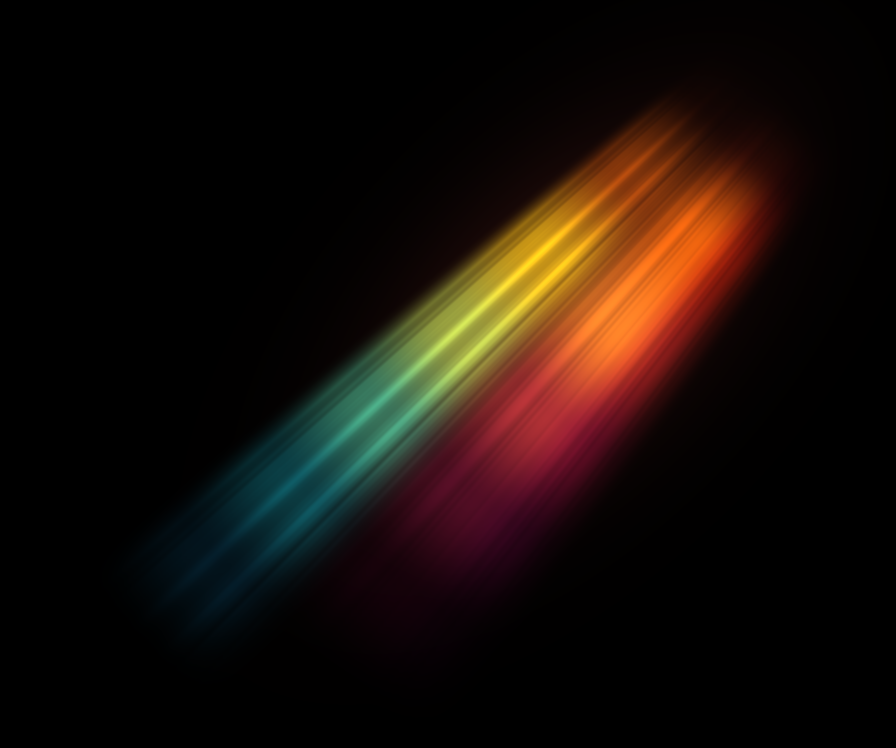
Write a Shadertoy shader that draws this background.

```glsl
const vec2 APEX = vec2(1.078, 1.045);        // where all rays meet, in canvas heights
const float RAMP_START = 1.0;                // distance of the first colour stop
const float RAMP_STEP = 0.15;                // distance between colour stops
const int STOPS = 8;

// Angles around the apex, in degrees
const vec2 COOL_RISE = vec2(39.7, 41.7);
const vec2 COOL_FALL = vec2(44.3, 47.0);
const vec2 WARM_RISE = vec2(44.3, 48.0);
const vec2 WARM_FALL = vec2(50.4, 54.8);
const vec2 CRIMSON_RANGE = vec2(49.3, 52.3);
const float MAIN_RAY = 44.2;
const float SECOND_RAY = 42.8;

const vec2 HALO_CENTER = vec2(0.15, 0.08);
const vec2 HALO_SIZE = vec2(0.30, 0.16);     // along and across the beam
const float HALO_ANGLE = 46.0;
const vec3 HALO_COLOR = vec3(0.20, 0.065, 0.055);
const vec3 CRIMSON_TINT = vec3(0.85, 0.30, 1.15);

const vec3 COOL_RAMP[STOPS] = vec3[STOPS](
    vec3(0.05, 0.01, 0.00), vec3(0.55, 0.22, 0.02),
    vec3(0.90, 0.68, 0.06), vec3(0.64, 0.72, 0.26),
    vec3(0.20, 0.54, 0.42), vec3(0.03, 0.28, 0.31),
    vec3(0.01, 0.09, 0.13), vec3(0.00));

const vec3 WARM_RAMP[STOPS] = vec3[STOPS](
    vec3(0.16, 0.03, 0.01), vec3(0.90, 0.36, 0.03),
    vec3(0.99, 0.48, 0.12), vec3(0.62, 0.15, 0.17),
    vec3(0.26, 0.03, 0.12), vec3(0.06, 0.00, 0.03),
    vec3(0.00), vec3(0.00));

float hash(float n) {
    return fract(sin(n * 127.1) * 43758.5453);
}

float noise(float x) {
    float cell = floor(x);
    return mix(hash(cell), hash(cell + 1.0), smoothstep(0.0, 1.0, x - cell));
}

// Layered noise across the rays, each layer finer than the last
float streaks(float angle) {
    float sum = 0.0;
    float frequency = 1.4;
    float weight = 0.36;
    for (int i = 0; i < 3; i++) {
        sum += weight * noise(angle * frequency + float(i) * 17.0);
        frequency *= 2.1;
        weight *= 0.9;
    }
    return sum;
}

vec3 ramp(vec3 stops[STOPS], float radius) {
    float t = clamp((radius - RAMP_START) / RAMP_STEP, 0.0, float(STOPS - 1));
    int i = min(int(t), STOPS - 2);
    return mix(stops[i], stops[i + 1], smoothstep(0.0, 1.0, t - float(i)));
}

float band(float x, vec2 rise, vec2 fall) {
    return smoothstep(rise.x, rise.y, x) * (1.0 - smoothstep(fall.x, fall.y, x));
}

float gaussian(float x, float width) {
    return exp(-x * x / (width * width));
}

void mainImage(out vec4 fragColor, in vec2 fragCoord) {
    vec2 p = (fragCoord - 0.5 * iResolution.xy) / iResolution.y;

    // Polar coordinates around the apex
    vec2 toApex = APEX - p;
    float radius = length(toApex);
    float angle = degrees(atan(toApex.y, toApex.x));
    float streak = streaks(angle);

    // Soft halo behind the rays
    float tilt = radians(HALO_ANGLE);
    vec2 axis = vec2(cos(tilt), sin(tilt));
    vec2 q = p - HALO_CENTER;
    vec2 halo = vec2(dot(q, axis), dot(q, vec2(-axis.y, axis.x))) / HALO_SIZE;
    vec3 color = HALO_COLOR * exp(-dot(halo, halo));

    // Yellow to teal rays, with two bright strands
    float strands = 0.40 * gaussian(angle - MAIN_RAY, 0.16)
                  + 0.22 * gaussian(angle - SECOND_RAY, 0.30);
    float cool = band(angle, COOL_RISE, COOL_FALL) * (mix(0.35, 1.2, streak) + strands);
    vec3 beams = ramp(COOL_RAMP, radius) * cool;

    // Orange to crimson rays
    float warm = band(angle, WARM_RISE, WARM_FALL) * mix(0.65, 1.2, streak);
    vec3 tint = mix(vec3(1.0), CRIMSON_TINT,
                    smoothstep(CRIMSON_RANGE.x, CRIMSON_RANGE.y, angle));
    beams += ramp(WARM_RAMP, radius) * tint * warm;

    // Fade the near end and blend the light without clipping
    beams *= smoothstep(0.92, 1.06, radius);
    color = 1.0 - (1.0 - color) * (1.0 - min(beams, 1.0));
    fragColor = vec4(color, 1.0);
}
```
